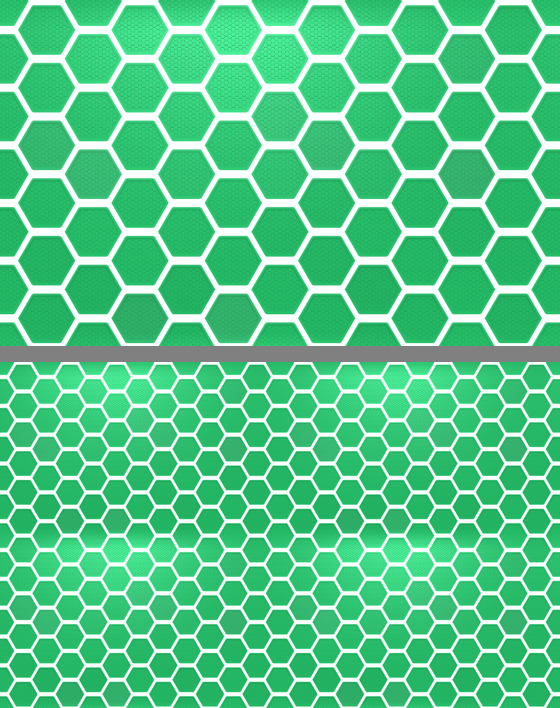
Top, the tile; bottom, the same tile 2 across and 2 down.
Write a Shadertoy shader that draws this pattern.

```glsl
// Embossed green hexagon tiles on white joints, lit softly from above.
#define COUNT vec2(6.0, 6.0)   // lattice repeats across and down
#define CELL vec2(1.62, 1.0)   // one repeat, in units of row pitch
#define APOTHEM 0.43           // centre to flat side of a tile
#define ROUNDING 0.03          // corner softness
#define LIP 0.045              // width of the smooth border
#define FINE 13.0              // small scales per row pitch
#define RELIEF 0.085           // strength of the scale texture
#define WHITE vec3(0.99, 1.0, 1.0)
#define GREEN vec3(0.135, 0.705, 0.385)
#define BRIGHT vec3(0.27, 0.89, 0.56)
#define FADED vec3(0.20, 0.675, 0.415)

const float TAU = 6.2831853;

float hash(vec2 id) {
    return fract(sin(dot(id, vec2(41.7, 73.3))) * 917.53);
}

// Distance measure from the centre of a flat-topped hexagon
float hexRadius(vec2 p) {
    p = abs(p);
    float slant = dot(p, vec2(0.866, 0.5));
    float blend = max(ROUNDING - abs(p.y - slant), 0.0);
    return max(p.y, slant) + blend * blend / (4.0 * ROUNDING);
}

// Nearest cell of the staggered lattice: local position in xy, id in zw
vec4 hexCell(vec2 p) {
    vec2 idA = floor(p / CELL + 0.5);
    vec2 idB = floor(p / CELL) + 0.5;
    vec2 a = p - idA * CELL;
    vec2 b = p - idB * CELL;
    return hexRadius(a) < hexRadius(b) ? vec4(a, idA) : vec4(b, idB);
}

// Wrapping light: builds up with height, then falls off smoothly
float glow(vec2 uv) {
    float rise = fract(uv.y - 0.05);
    float vertical = rise * rise * (1.0 - smoothstep(0.84, 1.0, rise));
    float across = 0.62 + 0.38 * cos(TAU * (uv.x - 0.42));
    return 1.5 * vertical * across;
}

// Raised scales: bright upper side, dark lower side and grooves
float scaleRelief(vec2 p) {
    vec2 local = hexCell(p * FINE).xy;
    float groove = smoothstep(0.32, 0.48, hexRadius(local));
    return 0.9 * local.y + 0.25 - 0.9 * groove;
}

void mainImage(out vec4 fragColor, in vec2 fragCoord) {
    vec2 uv = fragCoord / iResolution.xy;
    vec2 p = uv * COUNT * CELL + vec2(0.0, 0.02);
    float pixel = COUNT.y / iResolution.y;

    vec4 cell = hexCell(p);
    vec2 id = mod(cell.zw, COUNT);
    float d = hexRadius(cell.xy) - APOTHEM;
    float light = glow(uv);

    // Tile colour, with a few faded tiles
    float wear = hash(id);
    vec3 color = mix(GREEN, FADED, smoothstep(0.8, 0.95, wear));
    color = mix(color, BRIGHT, clamp(light, 0.0, 1.0));
    color *= 0.98 + 0.04 * hash(id + 7.0);

    // Scale texture inside the border
    float inside = 1.0 - smoothstep(-pixel, pixel, d + LIP + 0.015);
    color *= 1.0 + RELIEF * (0.7 + light) * scaleRelief(p) * inside;

    // Border lip and the groove along its inner side
    float up = clamp(cell.y / APOTHEM, -1.0, 1.0);
    float lip = smoothstep(-pixel, pixel, d + LIP);
    float groove = 1.0 - smoothstep(0.0, 0.012 + pixel, abs(d + LIP));
    color *= 1.0 + 0.05 * lip - groove * (0.05 + 0.07 * up);
    float rim = smoothstep(-0.025, 0.0, d);
    color = mix(color, vec3(0.55, 0.82, 0.67), 0.3 * rim * max(up, 0.0));

    // White joints
    float joint = smoothstep(-0.75 * pixel, 0.75 * pixel, d);
    fragColor = vec4(mix(color, WHITE, joint), 1.0);
}
```
